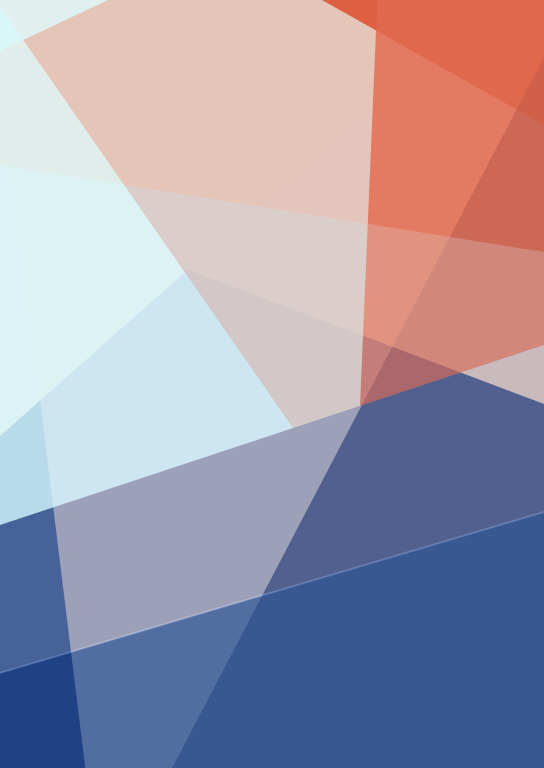
Give the GLSL for this background, as a Shadertoy shader.

```glsl
// Overlapping translucent paper facets: warm peach and red above, ice at left, navy below.
// Straight creases split the canvas into half-planes; each facet family is tinted by
// nested mixes of their antialiased coverages, then the families are stacked.

#define EDGE_SOFTNESS 1.0     // edge width in screen samples
#define CREASE_WIDTH 0.0012   // half width of the pale crease
#define CREASE_GLOW 0.13      // strength of the pale crease
#define FAINT_TINT 0.5        // strength of the barely visible overlaps

// Antialiased coverage of the positive side of a linear field
float coverage(float side) {
    float width = length(vec2(dFdx(side), dFdy(side)));
    return clamp(side / (width * EDGE_SOFTNESS) + 0.5, 0.0, 1.0);
}

// Half-plane below a line given by its heights at the left and right borders
float below(vec2 uv, float leftY, float rightY) {
    return coverage(mix(leftY, rightY, uv.x) - uv.y);
}

// Half-plane right of a line given by its positions at the bottom and top borders
float rightOf(vec2 uv, float bottomX, float topX) {
    return coverage(uv.x - mix(bottomX, topX, uv.y));
}

void mainImage(out vec4 fragColor, in vec2 fragCoord) {
    vec2 uv = fragCoord / iResolution.xy;

    // Shallow creases
    float navyZone  = below(uv, 0.3164, 0.5508);
    float deepZone  = below(uv, 0.1237, 0.3333);
    float veilZone  = below(uv, 0.7852, 0.6719);
    float shadeZone = below(uv, 0.7409, 0.4740);
    float iceZone   = below(uv, 0.4323, 1.0599);
    float topLeft   = 1.0 - below(uv, 0.9336, 1.2680);
    float topRight  = 1.0 - below(uv, 1.2361, 0.8372);

    // Steep creases
    float beamRight = rightOf(uv, 0.3162, 1.0548);
    float beamLeft  = rightOf(uv, 0.1568, -0.0169);
    float warmZone  = rightOf(uv, 0.9730, -0.0083);
    float redZone   = rightOf(uv, 0.6333, 0.6936);

    // Peach sheet, veiled and shaded downwards
    vec3 peach = mix(vec3(0.890, 0.777, 0.738), vec3(0.900, 0.772, 0.726), 1.0 - iceZone * FAINT_TINT);
    peach = mix(vec3(0.900, 0.772, 0.726), peach, iceZone);
    peach = mix(peach, vec3(0.859, 0.804, 0.790), veilZone);
    peach = mix(peach, vec3(0.824, 0.784, 0.780), shadeZone);
    peach = mix(peach, vec3(0.878, 0.941, 0.937), topLeft);
    peach = mix(peach, vec3(0.870, 0.373, 0.255), topRight);

    // Red sheet, darker on the right of the beam
    vec3 red = mix(vec3(0.890, 0.478, 0.380), vec3(0.804, 0.408, 0.341), beamRight);
    vec3 redVeil = mix(vec3(0.882, 0.576, 0.502), vec3(0.820, 0.529, 0.475), beamRight);
    vec3 redShade = mix(vec3(0.769, 0.490, 0.471), vec3(0.667, 0.408, 0.424), beamRight);
    vec3 redTop = mix(vec3(0.878, 0.408, 0.302), vec3(0.816, 0.376, 0.286), beamRight);
    red = mix(red, redVeil, veilZone);
    red = mix(red, redShade, shadeZone);
    red = mix(red, redTop, topRight);

    // Ice sheet at the left
    vec3 mist = mix(vec3(0.884, 0.928, 0.916), vec3(0.868, 0.949, 0.953), veilZone);
    mist = mix(mist, vec3(0.855, 0.955, 0.965), (1.0 - beamLeft) * veilZone * FAINT_TINT);
    mist = mix(mist, vec3(0.851, 0.965, 0.973), topLeft);
    vec3 ice = mix(vec3(0.722, 0.855, 0.918), vec3(0.804, 0.902, 0.945), beamLeft);
    ice = mix(mist, ice, iceZone);

    // Navy sheet, crossed by the pale beam
    vec3 navy = mix(vec3(0.275, 0.384, 0.600), vec3(0.616, 0.627, 0.725), beamLeft);
    navy = mix(navy, vec3(0.322, 0.376, 0.561), beamRight);
    vec3 deep = mix(vec3(0.122, 0.259, 0.518), vec3(0.322, 0.427, 0.627), beamLeft);
    deep = mix(deep, vec3(0.224, 0.341, 0.569), beamRight);
    navy = mix(navy, deep, deepZone);
    float creaseOffset = abs(uv.y - mix(0.1237, 0.3333, uv.x));
    navy += CREASE_GLOW * (1.0 - smoothstep(0.0, CREASE_WIDTH * 2.0, creaseOffset));

    // Stack the sheets; a pale wedge stays uncovered at the right
    vec3 color = mix(peach, red, redZone);
    color = mix(ice, color, warmZone);
    vec3 lower = mix(vec3(0.790, 0.730, 0.742), navy, shadeZone);
    color = mix(color, lower, navyZone);

    fragColor = vec4(color, 1.0);
}
```
